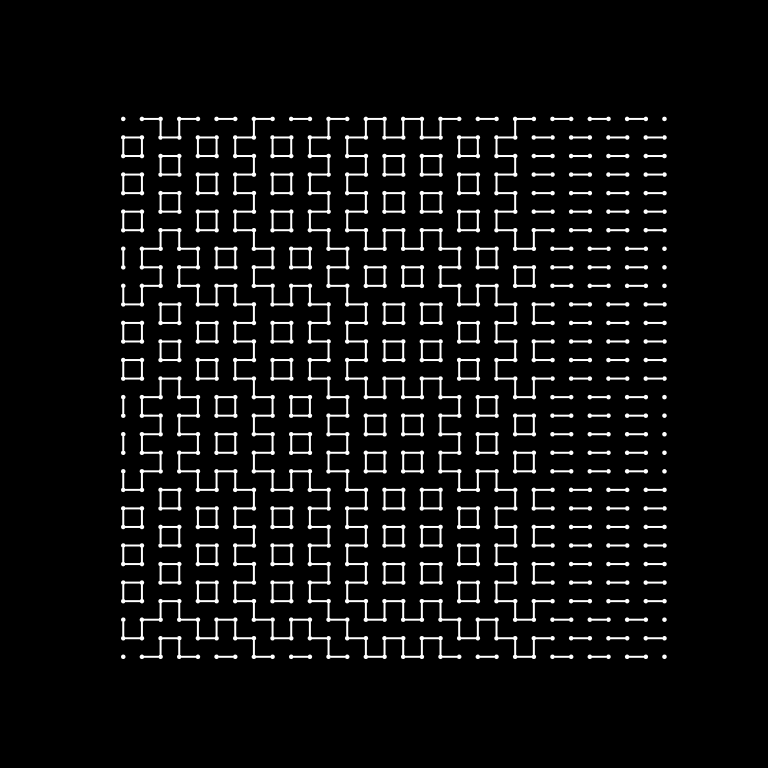
Give the GLSL for this pattern, as a Shadertoy shader.

```glsl
// Hitomezashi stitch grid: alternating dashes joined at dots, with the last columns left unstitched.
#define LAST 29                       // index of the last node in each direction
#define ORIGIN vec2(0.1605, 0.1448)   // lower left node
#define PITCH vec2(0.0243, 0.02415)   // node spacing
#define LINE_HALF 0.0013
#define DOT_RADIUS 0.0029
#define ROW_PHASES 0x20707C05         // one bit per row, lowest bit at the bottom
#define COLUMN_PHASES 0x1C1773        // one bit per column, lowest bit at the left
#define PARTIAL_COLUMN 22             // column stitched only part of the way up
#define PARTIAL_TOP 22                // highest stitch in that column
#define INK vec3(1.0)

// True where the dash starting at this index is stitched.
bool stitched(int start, int line, int phases) {
    return start >= 0 && start < LAST && (start & 1) == ((phases >> line) & 1);
}

// Antialiased coverage of a shape with signed distance d.
float coverage(float d, float pixel) {
    return clamp(0.5 - d / pixel, 0.0, 1.0);
}

void mainImage(out vec4 fragColor, in vec2 fragCoord) {
    vec2 uv = fragCoord / iResolution.xy;
    float pixel = 1.0 / min(iResolution.x, iResolution.y);

    // Nearest node and enclosing cell
    vec2 grid = (uv - ORIGIN) / PITCH;
    vec2 nearest = clamp(floor(grid + 0.5), 0.0, float(LAST));
    ivec2 node = ivec2(nearest);
    ivec2 cell = ivec2(floor(grid));
    vec2 offset = (grid - nearest) * PITCH;

    // Dots at every node
    float ink = coverage(length(offset) - DOT_RADIUS, pixel);

    // Horizontal dashes
    if (stitched(cell.x, node.y, ROW_PHASES))
        ink = max(ink, coverage(abs(offset.y) - LINE_HALF, pixel));

    // Vertical dashes, up to the unfinished column
    bool worked = node.x < PARTIAL_COLUMN
        || (node.x == PARTIAL_COLUMN && cell.y <= PARTIAL_TOP);
    if (worked && stitched(cell.y, node.x, COLUMN_PHASES))
        ink = max(ink, coverage(abs(offset.x) - LINE_HALF, pixel));

    fragColor = vec4(INK * ink, 1.0);
}
```
